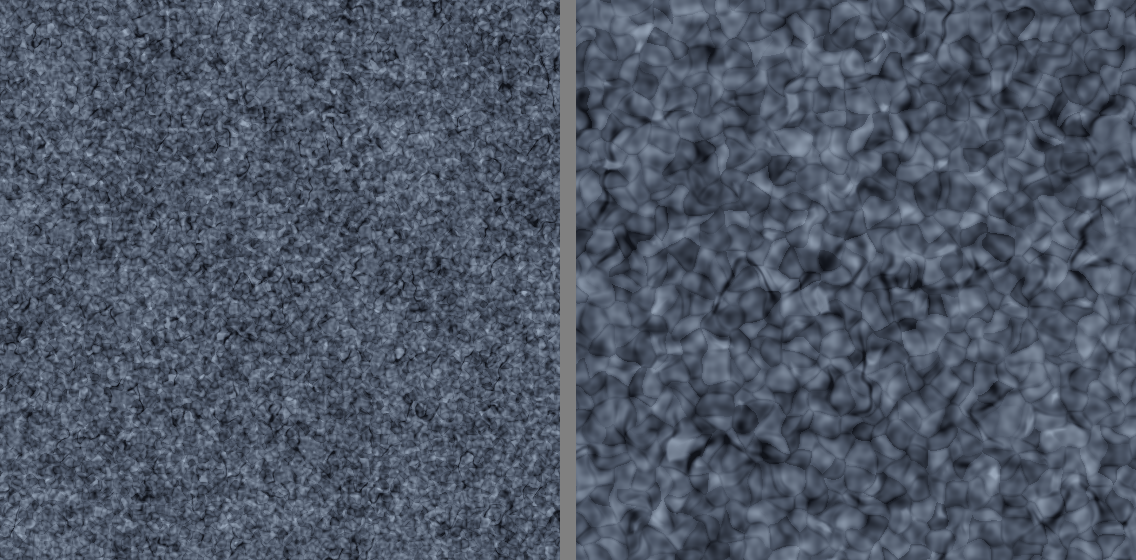
Left: the whole. Right: its middle third, enlarged.
A WebGL 1 fragment shader for this texture:

```glsl
precision highp float;
// Dark blue-grey gritty ground: Voronoi grains roughened by gradient noise,
// cut by short slanted crevices and strewn with pale specks, chips and stones.
// All layers add up to one signed tone, which a three-colour ramp then tints.

uniform vec2 u_resolution;

const vec3 SHADOW_COLOR = vec3(0.13, 0.15, 0.19);
const vec3 MID_COLOR = vec3(0.30, 0.34, 0.408);
const vec3 PALE_COLOR = vec3(0.49, 0.54, 0.61);
const float RAMP_SPAN = 2.2;        // tone at which the ramp ends are reached

// Frequencies are cells per canvas
const float PATCH_FREQ = 6.0;
const float CLUMP_FREQ = 28.0;
const float GRIT_FREQ = 75.0;
const float DUST_FREQ = 145.0;
const float GRAIN_FREQ = 85.0;
const float CREVICE_FREQ = 28.0;
const float SPECK_FREQ = 75.0;
const float CHIP_FREQ = 32.0;
const float STONE_FREQ = 16.0;

const float CREVICE_WIDTH = 0.10;
const float CREVICE_DEPTH = 1.9;
const float SPECK_SHARE = 0.11;
const float CHIP_SHARE = 0.045;
const float STONE_SHARE = 0.14;
const vec2 SHADOW_OFFSET = vec2(0.004, -0.001);
const float TAU = 6.28319;

vec2 hash2(vec2 p) {
  vec3 q = fract(p.xyx * vec3(0.1031, 0.1030, 0.0973));
  q += dot(q, q.yzx + 33.33);
  return fract((q.xx + q.yz) * q.zy);
}

float cornerSlope(vec2 cell, vec2 offset) {
  float angle = TAU * hash2(cell).x;
  return dot(vec2(cos(angle), sin(angle)), offset);
}

// Gradient noise, scaled to a spread of about one
float noise(vec2 p) {
  vec2 i = floor(p), f = fract(p);
  vec2 u = f * f * f * (f * (f * 6.0 - 15.0) + 10.0);
  vec2 e = vec2(1.0, 0.0);
  float low = mix(cornerSlope(i, f), cornerSlope(i + e.xy, f - e.xy), u.x);
  float high = mix(cornerSlope(i + e.yx, f - e.yx), cornerSlope(i + e.xx, f - e.xx), u.x);
  return 4.5 * mix(low, high, u.y);
}

// Voronoi grains: x = random tone of the grain, y = distance to its rim
vec2 grains(vec2 p) {
  vec2 i = floor(p), f = fract(p);
  float nearest = 9.0, second = 9.0, tone = 0.0;
  for (int y = -1; y <= 1; y++) {
    for (int x = -1; x <= 1; x++) {
      vec2 cell = vec2(float(x), float(y));
      float d = length(cell + hash2(i + cell) - f);
      second = min(second, max(d, nearest));
      if (d < nearest) {
        nearest = d;
        tone = hash2(i + cell + 71.0).x - 0.5;
      }
    }
  }
  return vec2(tone, second - nearest);
}

// Coverage of sparse, irregular five-sided fragments
float fragments(vec2 p, float share, float minSize, float maxSize, float soft) {
  vec2 i = floor(p), f = fract(p);
  float cover = 0.0;
  for (int y = -1; y <= 1; y++) {
    for (int x = -1; x <= 1; x++) {
      vec2 cell = vec2(float(x), float(y));
      vec2 pick = hash2(i + cell + 137.0);
      if (pick.x < share) {
        vec2 q = f - cell - mix(vec2(0.2), vec2(0.8), hash2(i + cell));
        float size = mix(minSize, maxSize, pick.y * pick.y);
        float d = -1.0;
        for (int k = 0; k < 5; k++) {
          vec2 side = hash2(i + cell + 19.0 * float(k + 1));
          float angle = TAU * (pick.y * 7.0 + (float(k) + 0.6 * side.x) / 5.0);
          d = max(d, dot(q, vec2(cos(angle), sin(angle))) - size * (0.6 + 0.7 * side.y));
        }
        cover = max(cover, 1.0 - smoothstep(-soft, soft, d));
      }
    }
  }
  return cover;
}

float stones(vec2 p) {
  return fragments(p * STONE_FREQ, STONE_SHARE, 0.14, 0.32, 0.03);
}

// Short dark cracks, drawn out along a steep slant
float crevices(vec2 p) {
  vec2 slanted = vec2(1.15 * p.x - 0.4 * p.y, 0.3 * p.x + 0.75 * p.y);
  float line = abs(noise(slanted * CREVICE_FREQ + 11.0)) / 4.5;
  float gaps = smoothstep(0.2, 1.2, noise(p * 21.0 + 53.0));
  return gaps * (1.0 - smoothstep(0.0, CREVICE_WIDTH, line));
}

void main() {
  vec2 p = gl_FragCoord.xy / min(u_resolution.x, u_resolution.y);
  vec2 warped = p + 0.0018 * vec2(noise(p * 60.0), noise(p * 60.0 + 31.0));

  // Rough ground
  vec2 grain = grains(warped * GRAIN_FREQ);
  float grit = 0.55 * noise(warped * GRIT_FREQ + 7.0) + 0.45 * noise(p * DUST_FREQ + 3.0);
  float tone = 0.2 * noise(p * PATCH_FREQ) + 0.3 * noise(p * CLUMP_FREQ + 17.0) + grit;
  tone += 1.4 * grain.x + 0.8 * (smoothstep(0.0, 0.35, grain.y) - 0.6);
  tone -= CREVICE_DEPTH * crevices(warped);

  // Stones with a shadow on their left, then bright chips and specks
  float stone = stones(warped);
  float shade = max(stones(warped + SHADOW_OFFSET) - stone, 0.0);
  tone = mix(tone, 0.75 + 0.5 * grit, 0.65 * stone) - 1.1 * shade;
  float chip = fragments(warped * CHIP_FREQ + 5.0, CHIP_SHARE, 0.11, 0.24, 0.05);
  float speck = fragments(warped * SPECK_FREQ + 9.0, SPECK_SHARE, 0.14, 0.34, 0.12);
  tone = mix(tone, 2.5 + 0.35 * grit, 0.85 * chip) + 1.5 * speck * (1.0 - chip);

  // Tint
  tone = clamp(tone / RAMP_SPAN, -1.4, 1.6);
  vec3 color = MID_COLOR + max(tone, 0.0) * (PALE_COLOR - MID_COLOR)
             + min(tone, 0.0) * (MID_COLOR - SHADOW_COLOR);
  gl_FragColor = vec4(color, 1.0);
}
```
